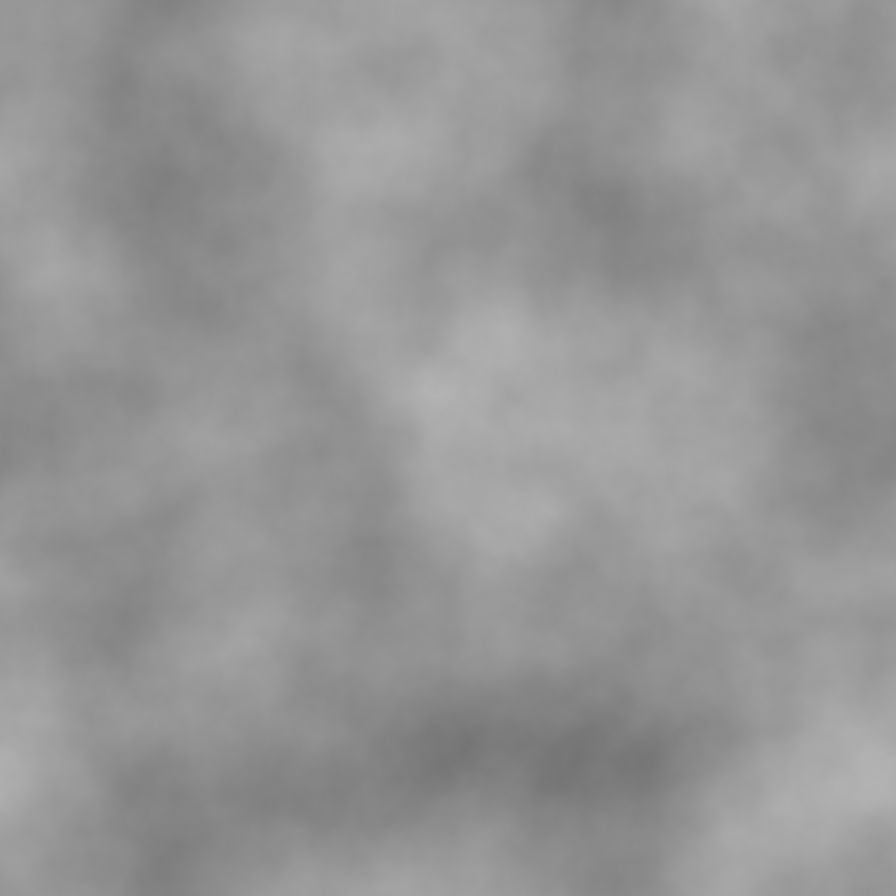
Write a WebGL 1 fragment shader that draws this texture.

```glsl
precision highp float;

uniform vec2 u_resolution;

const vec3 MID_GREY = vec3(0.585);
const float CONTRAST = 0.175;     // brightness per unit of cloud noise
const float BASE_CELLS = 3.0;     // whole cells across the tile
const float GAIN = 0.5;           // amplitude ratio between octaves
const int OCTAVES = 7;
const vec2 OCTAVE_SHIFT = vec2(0.37, 0.71);
const float TAU = 6.2831853;

float hash(vec2 cell, float seed) {
    vec3 p = fract(vec3(cell, seed + 0.5) * vec3(0.1031, 0.1030, 0.0973));
    p += dot(p, p.yzx + 33.33);
    return fract((p.x + p.y) * p.z);
}

// Slope at one lattice corner, wrapped to the period
float cornerSlope(vec2 cell, vec2 offset, float period, float seed) {
    float angle = TAU * hash(mod(cell, period), seed);
    return dot(vec2(cos(angle), sin(angle)), offset);
}

// Periodic gradient noise with zero mean
float gradientNoise(vec2 p, float period, float seed) {
    vec2 cell = floor(p);
    vec2 f = p - cell;
    vec2 blend = f * f * f * (f * (f * 6.0 - 15.0) + 10.0);
    vec2 right = vec2(1.0, 0.0);
    vec2 up = vec2(0.0, 1.0);
    float bottom = mix(cornerSlope(cell, f, period, seed),
                       cornerSlope(cell + right, f - right, period, seed), blend.x);
    float top = mix(cornerSlope(cell + up, f - up, period, seed),
                    cornerSlope(cell + 1.0, f - 1.0, period, seed), blend.x);
    return mix(bottom, top, blend.y);
}

// Octaves double in frequency, so each one still wraps
float clouds(vec2 uv) {
    float sum = 0.0;
    float amplitude = 1.0;
    float cells = BASE_CELLS;
    for (int i = 0; i < OCTAVES; i++) {
        float octave = float(i);
        vec2 p = uv * cells + OCTAVE_SHIFT * octave;
        sum += amplitude * gradientNoise(p, cells, octave * 17.0 + 5.0);
        amplitude *= GAIN;
        cells *= 2.0;
    }
    return sum;
}

void main() {
    vec2 uv = gl_FragCoord.xy / u_resolution;
    gl_FragColor = vec4(MID_GREY + CONTRAST * clouds(uv), 1.0);
}
```
